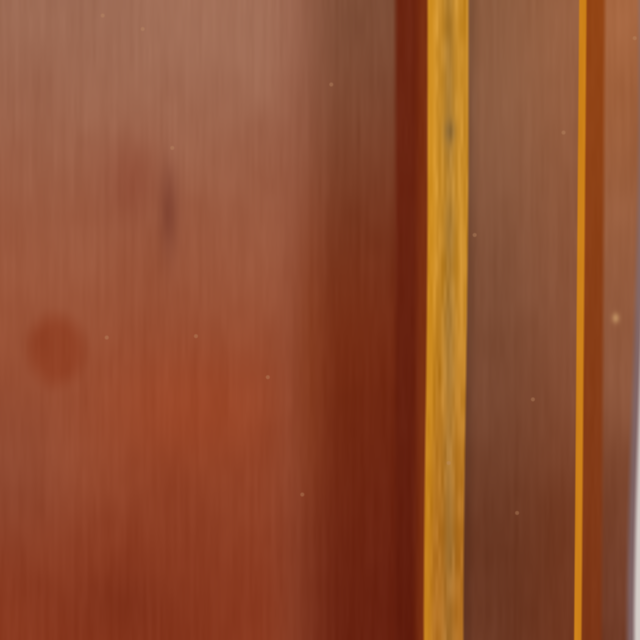
Reproduce this texture procedurally as a WebGL 1 fragment shader.

```glsl
precision highp float;
// Polished reddish wood with a soft vertical shadow, gold inlays and a moulded edge.
// Vertical colour ramps are layered from left to right with smooth boundaries;
// stretched value noise adds grain, while soft ellipses and specks add wear.

uniform vec2 u_resolution;

float hash(vec2 p) {
    p = fract(p * vec2(0.1031, 0.1137));
    p += dot(p, p.yx + 33.33);
    return fract((p.x + p.y) * p.x * 17.0);
}

float noise(vec2 p) {
    vec2 i = floor(p), f = fract(p);
    f = f * f * (3.0 - 2.0 * f);
    return mix(mix(hash(i), hash(i + vec2(1, 0)), f.x),
               mix(hash(i + vec2(0, 1)), hash(i + vec2(1, 1)), f.x), f.y);
}

float fbm(vec2 p) {
    float sum = 0.0, weight = 0.5;
    for (int i = 0; i < 4; i++) {
        sum += weight * noise(p);
        p = p * 2.03 + 17.1;
        weight *= 0.5;
    }
    return sum;
}

// Three-stop ramp from bottom to top
vec3 ramp(vec3 bottom, vec3 middle, vec3 top, float y) {
    return mix(mix(bottom, middle, smoothstep(0.0, 0.55, y)),
               top, smoothstep(0.4, 1.0, y));
}

float edge(float x, float at, float softness) {
    return smoothstep(at - softness, at + softness, x);
}

float blob(vec2 p, vec2 center, vec2 radius) {
    vec2 d = (p - center) / radius;
    return exp(-dot(d, d));
}

void main() {
    vec2 p = gl_FragCoord.xy / u_resolution;
    float y = p.y;
    float clouds = fbm(p * vec2(7.0, 5.0) + 3.0) - 0.47;
    float grain = noise(p * vec2(150.0, 5.0)) - 0.5;
    float fiber = noise(p * vec2(230.0, 24.0) + 41.0) - 0.5;

    // Broad panel, paler toward the top
    vec3 color = ramp(vec3(0.54, 0.22, 0.12), vec3(0.60, 0.31, 0.20),
                      vec3(0.63, 0.43, 0.34), y + clouds * 0.16);
    color = mix(color, vec3(0.56, 0.32, 0.24), 0.4 * blob(p, vec2(0.0, 0.27), vec2(0.13, 0.14)));
    color = mix(color, vec3(0.63, 0.27, 0.14), 0.55 * blob(p, vec2(0.31, 0.36), vec2(0.15, 0.10)));
    color = mix(color, vec3(0.53, 0.28, 0.20), 0.45 * edge(p.x, 0.44, 0.045) * (1.0 - 0.5 * y));

    // Stains and drawn-out marks
    float stain = length((p - vec2(0.088, 0.452)) / vec2(0.052, 0.065)) + clouds * 0.5;
    color = mix(color, vec3(0.55, 0.22, 0.11), 0.65 * (1.0 - smoothstep(0.55, 1.2, stain)));
    color = mix(color, vec3(0.53, 0.25, 0.17), 0.5 * blob(p, vec2(0.205, 0.72), vec2(0.045, 0.065)));
    color = mix(color, vec3(0.44, 0.21, 0.16), 0.5 * blob(p, vec2(0.264, 0.67), vec2(0.014, 0.07)));
    color = mix(color, vec3(0.46, 0.17, 0.09), 0.35 * blob(p, vec2(0.18, 0.06), vec2(0.11, 0.06)));

    // Shadow falling beside the groove
    vec3 shade = ramp(vec3(0.41, 0.13, 0.06), vec3(0.46, 0.17, 0.07), vec3(0.50, 0.31, 0.22), y);
    shade = mix(shade, vec3(0.40, 0.12, 0.06), 0.4 * edge(p.x, 0.57, 0.07) * (1.0 - y));
    color = mix(color, shade, edge(p.x + clouds * 0.03, 0.492, 0.052));
    color = mix(color, vec3(0.53, 0.23, 0.09), 0.3 * blob(p, vec2(0.485, 0.43), vec2(0.022, 0.2)));
    color += clouds * vec3(0.07, 0.06, 0.05);

    // Groove with a warmer inner lip
    vec3 groove = mix(vec3(0.38, 0.11, 0.05), vec3(0.43, 0.15, 0.07), y);
    color = mix(color, groove, edge(p.x, 0.618, 0.006));
    color = mix(color, vec3(0.50, 0.20, 0.07), 0.75 * edge(p.x, 0.650 + 0.004 * y, 0.009));

    // Wide gold inlay, slightly tilted and worn down its center
    float goldLeft = 0.662 + 0.006 * smoothstep(0.0, 0.7, y);
    float goldRight = 0.724 + 0.008 * smoothstep(0.0, 0.8, y);
    vec3 gold = mix(vec3(0.70, 0.44, 0.13), vec3(0.80, 0.56, 0.17), smoothstep(0.0, 0.7, y));
    float wear = blob(p, vec2(0.702, y), vec2(0.009, 1.0)) * (0.35 + 0.6 * noise(vec2(p.x * 25.0, y * 14.0)));
    gold = mix(gold, vec3(0.58, 0.43, 0.21), wear * 0.75);
    gold = mix(gold, vec3(0.48, 0.36, 0.19), 0.65 * blob(p, vec2(0.703, 0.795), vec2(0.008, 0.018)));
    gold += 0.06 * (fiber + grain);
    gold = mix(gold, vec3(0.84, 0.57, 0.11), 0.6 * (1.0 - edge(p.x, goldLeft + 0.012, 0.007)));
    color = mix(color, gold, edge(p.x, goldLeft, 0.003));

    // Brown strip between the inlays
    vec3 brown = ramp(vec3(0.42, 0.22, 0.14), vec3(0.49, 0.30, 0.21), vec3(0.55, 0.36, 0.25), y);
    brown += clouds * 0.07 + vec3(0.035, 0.01, 0.0) * edge(p.x, 0.83, 0.07);
    brown *= 1.0 - 0.12 * (1.0 - edge(p.x, goldRight + 0.01, 0.012));
    color = mix(color, brown, edge(p.x, goldRight, 0.003));

    // Narrow gold inlay and rust-coloured channel
    float lineLeft = 0.897 + 0.008 * y;
    color = mix(color, vec3(0.81, 0.51, 0.10), edge(p.x, lineLeft, 0.002));
    vec3 rust = mix(vec3(0.49, 0.21, 0.09), vec3(0.58, 0.27, 0.08), y);
    color = mix(color, rust, edge(p.x, lineLeft + 0.0115, 0.0025));

    // Rounded outer moulding and bright far edge
    vec3 mould = ramp(vec3(0.46, 0.25, 0.17), vec3(0.56, 0.34, 0.23), vec3(0.66, 0.41, 0.26), y);
    mould += clouds * 0.09;
    color = mix(color, mould, edge(p.x, 0.940 + 0.005 * y, 0.005));
    float outer = 0.980 + 0.019 * smoothstep(0.0, 0.85, y);
    color = mix(color, vec3(0.50, 0.41, 0.43), 0.85 * edge(p.x, outer, 0.006));
    color = mix(color, vec3(0.84, 0.81, 0.79), edge(p.x, outer + 0.011, 0.005));

    // Fine grain and sparse pale specks
    color += 0.018 * grain + 0.012 * fiber;
    vec2 cell = floor(p * 28.0);
    vec2 spot = 0.2 + 0.6 * vec2(hash(cell + 7.0), hash(cell + 19.0));
    float speck = (1.0 - smoothstep(0.04, 0.13, length(fract(p * 28.0) - spot))) * step(0.975, hash(cell + 53.0));
    color = mix(color, vec3(0.74, 0.55, 0.40), speck * 0.4);
    color = mix(color, vec3(0.80, 0.62, 0.42), 0.7 * blob(p, vec2(0.962, 0.503), vec2(0.006, 0.008)));

    gl_FragColor = vec4(clamp(color, 0.0, 1.0), 1.0);
}
```
